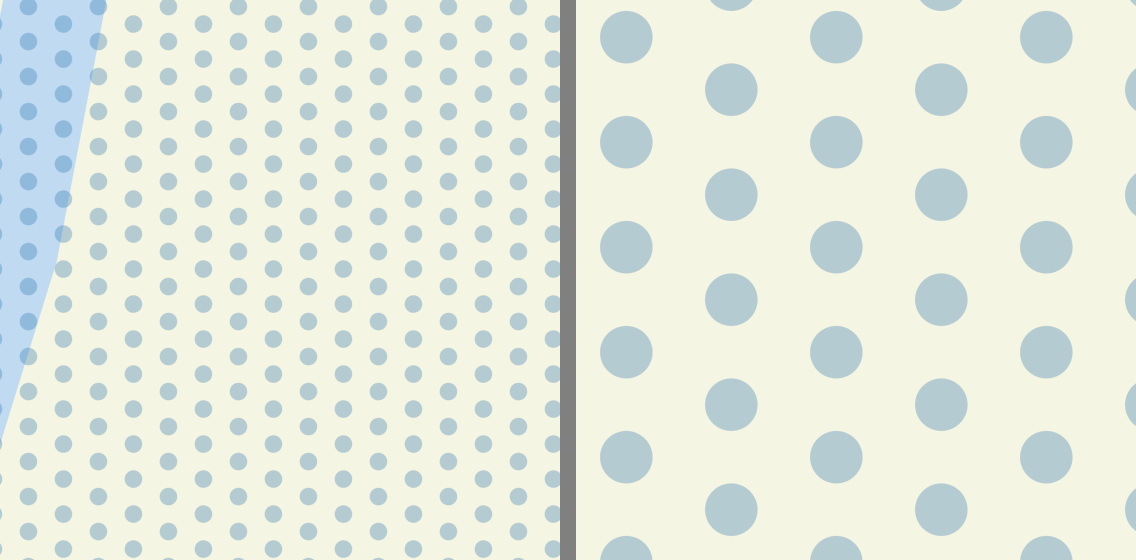
Left, the full canvas; right, a detail of the centre.
This pattern is drawn by a Shadertoy shader. Its source:

```glsl
// Staggered polka dots on cream, with a translucent blue wedge at the upper left.

// Coverage of a shape from its signed distance, softened across one pixel.
float coverage(float dist, float pixel) {
    return smoothstep(0.75 * pixel, -0.75 * pixel, dist);
}

// Dots in 16 columns and 16 rows; every second column drops half a cell.
float dotDistance(vec2 uv) {
    vec2 cell = uv * 16.0 - 0.8125;
    float column = round(cell.x);
    cell.y += 0.5 * mod(column, 2.0);
    return (length(cell - vec2(column, round(cell.y))) - 0.25) / 16.0;
}

// Signed distance to the line x = slope * y + offset, negative on its left.
float lineDistance(vec2 uv, float slope, float offset) {
    return (uv.x - slope * uv.y - offset) / length(vec2(1.0, slope));
}

// Wedge with a bent right edge and a steep left edge in the corner.
float wedgeDistance(vec2 uv) {
    float rightEdge = max(lineDistance(uv, 0.19, 0.0), lineDistance(uv, 0.31, -0.064));
    float leftEdge = -lineDistance(uv, 0.19, -0.1846);
    return max(rightEdge, leftEdge);
}

void mainImage(out vec4 fragColor, in vec2 fragCoord) {
    vec2 uv = fragCoord / iResolution.xy;
    float pixel = 1.0 / min(iResolution.x, iResolution.y);

    float spot = coverage(dotDistance(uv), pixel);
    float wedge = coverage(wedgeDistance(uv), pixel);

    // Dot colours outside and inside the wedge
    vec3 plain = mix(vec3(0.957, 0.961, 0.890), vec3(0.706, 0.796, 0.820), spot);
    vec3 tinted = mix(vec3(0.748, 0.855, 0.945), vec3(0.565, 0.730, 0.862), spot);

    fragColor = vec4(mix(plain, tinted, wedge), 1.0);
}
```
